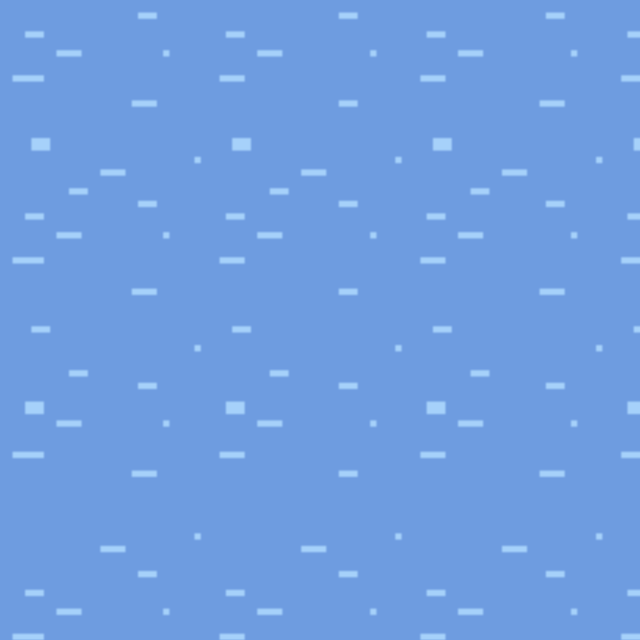
This texture is drawn by a WebGL 1 fragment shader. Its source:

```glsl
precision highp float;

uniform vec2 u_resolution;

const float GRID = 102.0;               // coarse cells along each side
const vec2 PERIOD = vec2(32.3, 29.7);   // tile size in cells
const float SOFTNESS = 0.3;             // half width of a blurred edge, in cells
const vec3 WATER = vec3(0.43, 0.61, 0.88);
const vec3 GLINT = vec3(0.65, 0.82, 0.98);

// Soft coverage of the interval from start to end
float band(float x, float start, float end, float soft) {
  return smoothstep(start - soft, start + soft, x)
       * (1.0 - smoothstep(end - soft, end + soft, x));
}

// Horizontal extent, repeated and snapped so that widths vary by a cell
float columns(float x, vec2 span, float soft) {
  float cover = 0.0;
  for (int i = 0; i < 4; i++) {
    vec2 snapped = floor(span + float(i) * PERIOD.x);
    cover = max(cover, band(x, snapped.x, snapped.y, soft));
  }
  return cover;
}

// Vertical extent, with one height per repeat; zero leaves the repeat out
float rows(float y, float top, vec4 heights, float soft) {
  float cover = 0.0;
  for (int i = 0; i < 4; i++) {
    float start = floor(top + float(i) * PERIOD.y);
    float height = heights[i];
    cover = max(cover, step(0.5, height) * band(y, start, start + height, soft));
  }
  return cover;
}

float dash(vec2 p, vec2 span, float top, vec4 heights, float soft) {
  return columns(p.x, span, soft) * rows(p.y, top, heights, soft);
}

// All dashes of one tile, in order from its top
float glints(vec2 p, float soft) {
  vec4 even = vec4(1.0);
  float g = dash(p, vec2(22.5, 25.5), 2.4, even, soft);
  g = max(g, dash(p, vec2(4.05, 7.1), 5.1, vec4(1.0, 1.0, 2.0, 1.0), soft));
  g = max(g, dash(p, vec2(9.1, 13.1), 8.1, even, soft));
  g = max(g, dash(p, vec2(26.8, 27.8), 8.1, even, soft));

  // The long dash slips down a row in the third repeat
  vec2 longSpan = vec2(2.8, 7.1);
  g = max(g, dash(p, longSpan, 12.1, vec4(1.0, 1.0, 0.0, 1.0), soft));
  g = max(g, dash(p, longSpan, 12.7, vec4(0.0, 0.0, 1.0, 0.0), soft));

  g = max(g, dash(p, vec2(21.8, 25.5), 16.4, even, soft));
  g = max(g, dash(p, vec2(5.05, 8.1), 22.6, vec4(2.0, 1.0, 0.0, 1.0), soft));
  g = max(g, dash(p, vec2(31.1, 32.1), 25.7, even, soft));
  g = max(g, dash(p, vec2(16.1, 20.1), 27.9, vec4(1.0, 0.0, 1.0, 1.0), soft));
  g = max(g, dash(p, vec2(11.1, 14.1), 30.1, vec4(1.0, 1.0, 0.0, 1.0), soft));
  return g;
}

void main() {
  // Cell coordinates counted down from the top edge
  vec2 uv = gl_FragCoord.xy / u_resolution;
  vec2 p = vec2(uv.x, 1.0 - uv.y) * GRID;

  // Never sharper than the canvas can show
  float pixel = GRID / min(u_resolution.x, u_resolution.y);
  float soft = max(SOFTNESS, 0.75 * pixel);

  gl_FragColor = vec4(mix(WATER, GLINT, glints(p, soft)), 1.0);
}
```
